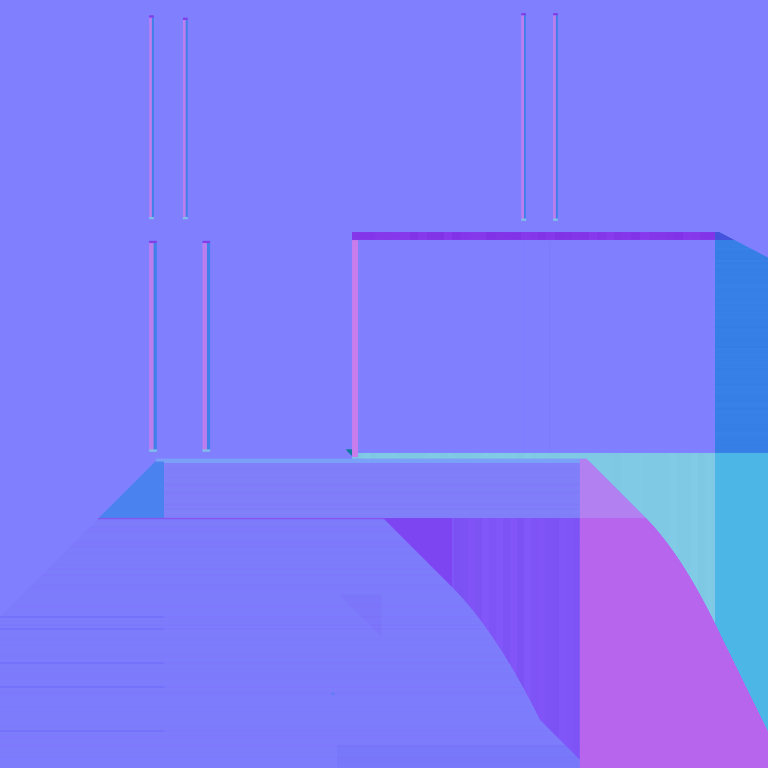
A three.js fragment shader for this texture map:

```glsl
// Tangent-space normal map of a bevelled panel with curved slopes and thin grooves.
varying vec2 vUv;

const float EDGE = 0.0008;
const vec3 FLAT = vec3(0.502, 0.502, 1.0);
const vec3 PURPLE = vec3(0.50, 0.20, 0.90);
const vec3 VIOLET = vec3(0.50, 0.33, 0.965);
const vec3 MAGENTA = vec3(0.72, 0.395, 0.935);
const vec3 PALE_PINK = vec3(0.70, 0.50, 0.94);
const vec3 PINK = vec3(0.78, 0.49, 0.92);
const vec3 BLUE = vec3(0.21, 0.50, 0.905);
const vec3 SIDE_BLUE = vec3(0.29, 0.51, 0.94);
const vec3 SKY = vec3(0.48, 0.63, 0.97);
const vec3 PALE_CYAN = vec3(0.50, 0.79, 0.90);
const vec3 CYAN = vec3(0.30, 0.715, 0.90);
const vec3 TEAL = vec3(0.05, 0.48, 0.62);

const float PANEL_LEFT = 0.4583;
const float PANEL_RIGHT = 0.931;
const float PANEL_TOP = 0.698;
const float PANEL_BASE = 0.4102;
const float LEDGE_TOP = 0.4028;
const float LEDGE_BASE = 0.3255;
const float LEDGE_LEFT = 0.2135;
const float SLOPE_LEFT = 0.755;

float hash(float n) {
  return fract(sin(n * 12.9898) * 43758.5453);
}

float inside(float d) {
  return smoothstep(-EDGE, EDGE, d);
}

float box(vec2 p, vec2 lo, vec2 hi) {
  vec2 d = min(p - lo, hi - p);
  return inside(d.x) * inside(d.y);
}

// Drop of a 45 degree slope that steepens over a span of x.
float bend(float x, float start, float span, float rate) {
  float t = clamp(x - start, 0.0, span);
  return 0.5 * rate * t * t;
}

// Groove: pink left wall, blue right wall, purple and cyan end caps.
vec3 groove(vec3 col, vec2 p, float x, vec2 ends, float halfWidth) {
  float body = box(p, vec2(x - halfWidth, ends.x), vec2(x + halfWidth, ends.y));
  vec3 wall = mix(PINK, BLUE, inside(p.x - x - halfWidth * 0.15));
  wall = mix(wall, PURPLE, inside(p.y - ends.y + 0.003));
  wall = mix(wall, PALE_CYAN, inside(ends.x + 0.003 - p.y));
  return mix(col, wall, body * 0.85);
}

void main() {
  vec2 p = vUv;
  vec3 col = FLAT;

  // Fine horizontal scan streaks on the lower floor
  float row = hash(floor(p.y * 384.0));
  float below = inside(LEDGE_BASE - p.y);
  float floorLeft = inside(p.x - p.y + 0.197);
  float streak = below * floorLeft * inside(SLOPE_LEFT - p.x);
  col += streak * vec3(-0.012, -0.010 - 0.022 * row * row, -0.01);
  float deepRow = step(0.94, row) * below * inside(LEDGE_LEFT - p.x);
  col -= deepRow * inside(0.2 - p.y) * vec3(0.035, 0.025, 0.01);
  col -= box(p, vec2(0.439, -0.1), vec2(SLOPE_LEFT, 0.03)) * vec3(0.02, 0.02, 0.01);
  float wedge = box(p, vec2(0.44, 0.17), vec2(0.497, 0.226)) * inside(p.x + p.y - 0.667);
  col -= wedge * vec3(0.005, 0.025, 0.01);
  col = mix(col, SIDE_BLUE, box(p, vec2(0.431, 0.095), vec2(0.436, 0.098)) * 0.6);

  // Vertical grooves: two tall pairs above, one wider pair below
  for (int i = 0; i < 4; i++) {
    float side = mod(float(i), 2.0);
    float pair = floor(float(i) / 2.0);
    float x = 0.1973 + side * (0.0440 - 0.0025 * pair) + pair * 0.4845;
    vec2 ends = vec2(0.7125 + 0.002 * (1.0 - pair), 0.980 + 0.003 * pair - 0.003 * side * (1.0 - pair));
    col = groove(col, p, x, ends, 0.0031);
  }
  for (int i = 0; i < 2; i++) {
    float x = 0.1992 + 0.0695 * float(i);
    col = groove(col, p, x, vec2(0.4118, 0.6865), 0.0050);
  }

  // Faint seams down the panel
  for (int i = 0; i < 2; i++) {
    float seam = box(p, vec2(0.682 + 0.033 * float(i), PANEL_BASE), vec2(0.684 + 0.033 * float(i), PANEL_TOP));
    col -= seam * vec3(0.015, 0.010, 0.005);
  }

  // Panel: purple top bevel, pink left bevel, blue right flank
  float shoulder = PANEL_TOP - 0.52 * max(p.x - 0.936, 0.0);
  float topBevel = box(p, vec2(PANEL_LEFT, 0.6875), vec2(0.96, PANEL_TOP)) * inside(shoulder - p.y);
  float topRow = 0.03 * hash(floor(p.x * 90.0));
  float leftBevel = box(p, vec2(PANEL_LEFT, 0.405), vec2(0.4662, 0.6875));
  float flank = inside(p.x - PANEL_RIGHT) * inside(shoulder - p.y) * inside(p.y - PANEL_BASE);
  col = mix(col, PINK, leftBevel);
  col = mix(col, BLUE + 0.012 * (row - 0.5), flank);
  col = mix(col, mix(PURPLE + topRow, vec3(0.27, 0.32, 0.86), inside(p.x - PANEL_RIGHT)), topBevel);

  // Ledge: sky top edge, streaked face, blue left slope, purple base line
  float face = box(p, vec2(LEDGE_LEFT, LEDGE_BASE), vec2(SLOPE_LEFT, 0.397));
  col = mix(col, vec3(0.502, 0.485 + 0.02 * row, 0.975), face);
  col = mix(col, SKY, box(p, vec2(0.203, 0.397), vec2(0.768, LEDGE_TOP)));
  float leftSlope = box(p, vec2(0.12, LEDGE_BASE), vec2(LEDGE_LEFT, 0.399));
  col = mix(col, SIDE_BLUE, leftSlope * inside(p.x - p.y + 0.197));
  col = mix(col, vec3(0.52, 0.30, 0.92), 0.8 * box(p, vec2(0.1276, 0.3238), vec2(0.5, 0.3258)));

  // Violet inner slope
  float inner = 0.8242 - p.x - bend(p.x, 0.5885, 0.1146, 8.9);
  float violet = below * inside(p.y - inner) * inside(SLOPE_LEFT - p.x);
  float column = 0.025 * (hash(floor(p.x * 110.0)) - 0.5);
  vec3 violetTone = mix(vec3(0.49, 0.27, 0.95), VIOLET + column, inside(p.x - 0.5885));
  col = mix(col, violetTone, violet);

  // Outer slope: magenta below the curved ridge, cyan above it
  float ridge = 1.1667 - p.x - bend(p.x, 0.84, 0.0911, 11.4) - 1.04 * max(p.x - PANEL_RIGHT, 0.0);
  ridge = min(LEDGE_TOP, ridge);
  float outer = inside(p.x - SLOPE_LEFT) * inside(ridge - p.y);
  col = mix(col, mix(PALE_PINK, MAGENTA, below), outer);
  float cyanArea = inside(p.x - PANEL_LEFT) * inside(PANEL_BASE - p.y) * inside(p.y - ridge);
  vec3 cyanTone = mix(PALE_CYAN + column * 0.5, CYAN, inside(p.x - PANEL_RIGHT));
  col = mix(col, cyanTone, cyanArea * (1.0 - leftBevel));

  // Dark corner chip
  float chip = box(p, vec2(0.451, 0.405), vec2(PANEL_LEFT, 0.415)) * inside(p.x + p.y - 0.8645);
  col = mix(col, TEAL, chip);

  gl_FragColor = vec4(col, 1.0);
}
```
